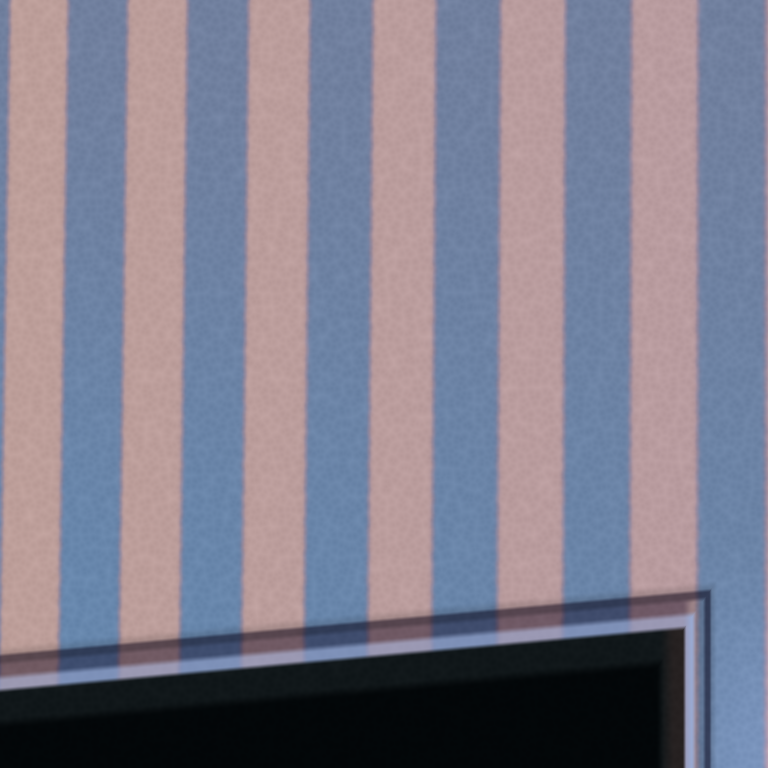
Give the GLSL for this pattern, as a three.js fragment shader.

```glsl
varying vec2 vUv;

#define STRIPE_START 0.013
#define STRIPE_WIDTH 0.0755
#define STRIPE_GROWTH 0.000543
#define STRIPE_LEAN 0.0158
#define STRIPE_SOFT 0.045
#define FRAME_LEFT_Y 0.148
#define FRAME_SLOPE 0.0914
#define FRAME_RIGHT_X 0.926
#define SIDE_SCALE 1.36
#define GRAIN_CELLS 105.0
#define GRAIN_AMOUNT 0.055

vec2 hash2(vec2 p) {
  vec3 q = fract(p.xyx * vec3(0.1031, 0.1030, 0.0973));
  q += dot(q, q.yzx + 33.33);
  return fract((q.xx + q.yz) * q.zy);
}

// Distance to the nearest jittered cell point
float cellular(vec2 p) {
  vec2 cell = floor(p), local = fract(p);
  float nearest = 2.0;
  for (int j = -1; j <= 1; j++) {
    for (int i = -1; i <= 1; i++) {
      vec2 offset = vec2(float(i), float(j));
      vec2 delta = offset + hash2(cell + offset) - local;
      nearest = min(nearest, dot(delta, delta));
    }
  }
  return sqrt(nearest);
}

// Signed distance in stripe widths, positive inside a pink stripe
float stripeDistance(vec2 p) {
  float x = p.x + STRIPE_LEAN * (1.0 - p.x) * (1.0 - p.y);
  x += 0.0006 * sin(p.y * 83.0 + p.x * 40.0) * sin(p.y * 211.0);
  float root = sqrt(STRIPE_WIDTH * STRIPE_WIDTH
                    + 4.0 * STRIPE_GROWTH * (x - STRIPE_START));
  float index = (root - STRIPE_WIDTH) / (2.0 * STRIPE_GROWTH);
  return 0.5 - abs(mod(index + 0.5, 2.0) - 1.0);
}

vec3 wallColor(vec2 p, float grain) {
  vec3 blueTop = vec3(0.445, 0.505, 0.625);
  vec3 blueLow = vec3(0.405, 0.535, 0.685);
  vec3 pinkLeft = vec3(0.745, 0.625, 0.605);
  vec3 pinkRight = vec3(0.725, 0.612, 0.630);
  vec3 seam = vec3(0.56, 0.50, 0.60);

  vec3 blue = mix(blueTop, blueLow, smoothstep(0.0, 0.9, 1.0 - p.y) * (1.0 - 0.4 * p.x));
  vec3 pink = mix(pinkLeft, pinkRight, p.x);
  float d = stripeDistance(p);
  vec3 color = mix(blue, pink, smoothstep(-STRIPE_SOFT, STRIPE_SOFT, d));
  color = mix(color, seam, 0.45 * exp(-d * d * 500.0));

  // Pale light in the lower right corner
  float glow = smoothstep(0.86, 0.98, p.x) * (1.0 - smoothstep(0.0, 0.32, p.y));
  color += glow * vec3(0.06, 0.06, 0.08);
  return color + grain * GRAIN_AMOUNT;
}

// Depth inside the mitred frame, measured from its outer edge
float frameDepth(vec2 p) {
  float top = FRAME_LEFT_Y + FRAME_SLOPE * p.x - p.y;
  float side = (FRAME_RIGHT_X - p.x) * SIDE_SCALE;
  return min(top, side);
}

float rise(float edge, float soft, float value) {
  return smoothstep(edge - soft, edge + soft, value);
}

void main() {
  vec2 p = vUv;
  float grain = 0.65 * (cellular(p * GRAIN_CELLS) - 0.5)
              + 0.35 * (cellular(p * GRAIN_CELLS * 0.43 + 17.0) - 0.5);
  vec3 wall = wallColor(p, grain);
  float depth = frameDepth(p);
  float side = rise(FRAME_RIGHT_X - 0.03, 0.008, p.x);

  // Frame layers, from the outer line to the opening
  vec3 outline = wall * vec3(0.46, 0.44, 0.50);
  vec3 moulding = wall * mix(vec3(0.60, 0.57, 0.64), vec3(0.85), side);
  vec3 highlight = mix(vec3(0.54, 0.59, 0.75), wall, 0.35);
  highlight = mix(highlight, vec3(0.60, 0.67, 0.83), side);
  vec3 lip = mix(vec3(0.065, 0.09, 0.10), vec3(0.15, 0.13, 0.13),
                 rise(0.868, 0.012, p.x));
  vec3 opening = vec3(0.012, 0.026, 0.034);

  vec3 color = wall * (1.0 - 0.12 * smoothstep(-0.012, 0.0, depth));
  color = mix(color, outline, rise(0.001, 0.003, depth));
  color = mix(color, moulding, rise(0.012, 0.004, depth));
  color = mix(color, highlight, rise(0.030, 0.005, depth));
  color = mix(color, lip + grain * 0.025, rise(0.047, 0.004, depth));
  color = mix(color, opening + grain * 0.008, rise(0.090, 0.008, depth));

  gl_FragColor = vec4(clamp(color, 0.0, 1.0), 1.0);
}
```
